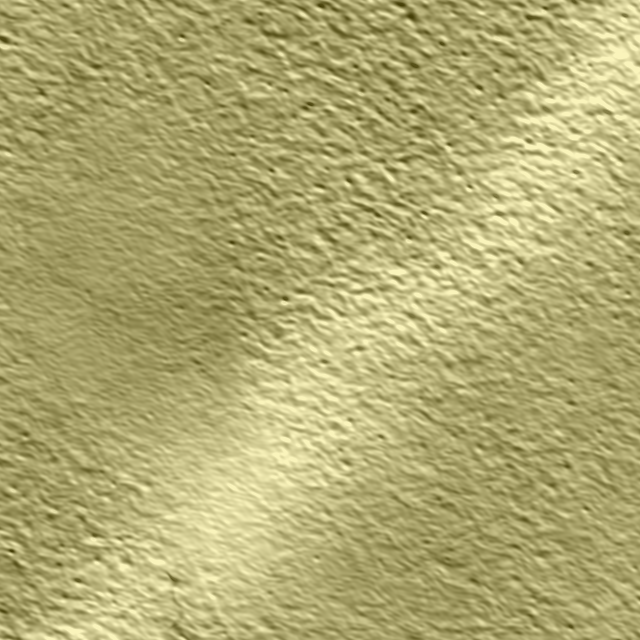
This texture is drawn by a three.js fragment shader. Its source:

```glsl
varying vec2 vUv;

vec2 hash2(vec2 p) {
  p = vec2(dot(p, vec2(127.1, 311.7)), dot(p, vec2(269.5, 183.3)));
  return fract(sin(p) * 43758.5453);
}

float gradientNoise(vec2 p) {
  vec2 i = floor(p), f = fract(p);
  vec2 u = f * f * f * (f * (f * 6.0 - 15.0) + 10.0);
  float a = dot(hash2(i) * 2.0 - 1.0, f);
  float b = dot(hash2(i + vec2(1, 0)) * 2.0 - 1.0, f - vec2(1, 0));
  float c = dot(hash2(i + vec2(0, 1)) * 2.0 - 1.0, f - vec2(0, 1));
  float d = dot(hash2(i + vec2(1, 1)) * 2.0 - 1.0, f - vec2(1, 1));
  return mix(mix(a, b, u.x), mix(c, d, u.x), u.y);
}

float blob(vec2 p, vec2 center, vec2 radius) {
  vec2 d = (p - center) / radius;
  return exp(-dot(d, d));
}

// Axes along and across a diagonal that falls to the right
vec2 grainAxes(vec2 p) {
  return vec2(dot(p, vec2(0.89, -0.45)), dot(p, vec2(0.45, 0.89)));
}

// Trowelled patches are smooth, the rest is coarse
float roughness(vec2 p) {
  float r = 1.0 - 0.8 * blob(p, vec2(0.16, 0.57), vec2(0.24, 0.33));
  r -= 0.7 * blob(p, vec2(0.36, 0.23), vec2(0.11, 0.15));
  r *= 1.0 - 0.4 * smoothstep(0.05, 0.4, p.x - p.y);
  return clamp(r + 0.35 * gradientNoise(p * 6.0), 0.15, 1.1);
}

// Scattered small hollows, one candidate per cell
float pits(vec2 p) {
  vec2 g = grainAxes(p) * 24.0, cell = floor(g);
  float depth = 0.0;
  for (int y = -1; y <= 1; y++) {
    for (int x = -1; x <= 1; x++) {
      vec2 id = cell + vec2(x, y);
      vec2 rnd = hash2(id + 7.0);
      float size = mix(0.09, 0.2, rnd.y * rnd.y);
      depth += step(0.5, hash2(id + 31.0).x) * blob(g, id + rnd, vec2(size * 1.4, size));
    }
  }
  return depth;
}

// Crumbling, broken crack at the lower edge
float crack(vec2 p) {
  float x = 0.29 - 0.3 * p.y + 0.03 * gradientNoise(vec2(p.y * 28.0, 3.0));
  float width = 0.006 + 0.007 * gradientNoise(p * 45.0);
  float broken = smoothstep(-0.25, 0.15, gradientNoise(p * 36.0 + 8.0));
  return broken * exp(-pow((p.x - x) / width, 2.0)) * (1.0 - smoothstep(0.06, 0.15, p.y));
}

// Faint, nearly vertical tool marks on the smooth side
float scratches(vec2 p) {
  float marks = 0.0;
  for (int i = 0; i < 5; i++) {
    vec2 rnd = hash2(vec2(float(i), 5.0));
    vec2 center = vec2(0.03 + 0.2 * rnd.x, 0.4 + 0.4 * rnd.y);
    float lean = 0.3 * (rnd.y - 0.6);
    marks += blob(p - vec2(lean * (p.y - center.y), 0.0), center, vec2(0.007, 0.055));
  }
  return marks;
}

float relief(vec2 p, float rough) {
  vec2 w = p + 0.007 * vec2(gradientNoise(p * 18.0), gradientNoise(p * 18.0 + 40.0));
  vec2 q = grainAxes(w) * vec2(0.68, 1.0);
  float coarse = gradientNoise(q * 64.0) + 0.5 * gradientNoise(q * 105.0 + 17.0);
  coarse += 0.75 * gradientNoise(q * 37.0 + 9.0);
  // The finest grain lies flatter than the coarse one
  float fine = 0.24 * gradientNoise(vec2(w.x + 0.2 * w.y, w.y + 0.2 * w.x) * vec2(75.0, 135.0));
  return rough * (coarse - 0.7 * pits(p)) + fine - 0.7 * crack(p) - 0.2 * scratches(p);
}

void main() {
  vec2 p = vUv;
  float rough = roughness(p);

  // Slope towards the light, which grazes across the grain from above
  vec2 toLight = vec2(0.0011, 0.0038);
  float slope = relief(p - toLight * 0.5, rough) - relief(p + toLight * 0.5, rough);

  // Diagonal band of light with soft, uneven edges
  float across = dot(p - vec2(0.55, 0.44), vec2(0.73, -0.68));
  across += 0.09 * gradientNoise(p * 3.5 + 2.0) + 0.04 * gradientNoise(p * 9.0);
  float band = exp(-pow(across / (across < 0.0 ? 0.095 : 0.13), 2.0));

  float tone = 0.65 + 0.18 * band;
  tone += 0.06 * blob(p, vec2(0.36, 0.22), vec2(0.12, 0.14));
  tone += 0.08 * blob(p, vec2(1.0, 0.93), vec2(0.16, 0.2));
  tone -= 0.04 * blob(p, vec2(0.3, 0.53), vec2(0.14, 0.16));
  tone += 0.06 * gradientNoise(p * 5.0) + 0.06 * gradientNoise(p * 13.0);
  tone += 0.025 * gradientNoise(p * vec2(38.0, 7.0));
  tone += clamp(0.6 * slope, -0.3, 0.3);
  tone -= 0.09 * rough * pits(p) + 0.16 * crack(p);
  tone = clamp(tone, 0.27, 0.98);

  gl_FragColor = vec4(tone, tone - 0.025, tone - 0.245, 1.0);
}
```
